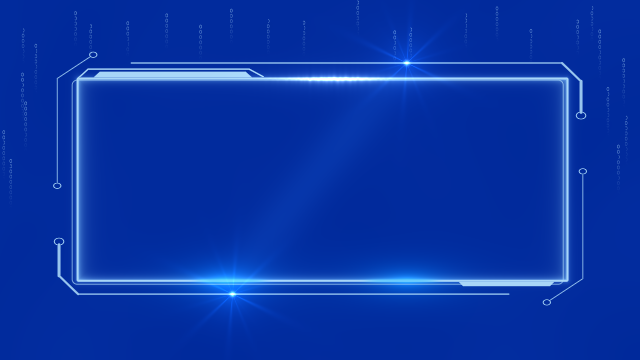
Write a Shadertoy shader that draws this background.

```glsl
// Blue display panel: glowing frame, circuit traces, light flares and falling code marks.

const vec3 PALE = vec3(0.66, 0.84, 0.97);
const vec3 AZURE = vec3(0.10, 0.46, 0.90);

float hash(vec2 p) {
    return fract(sin(dot(p, vec2(127.1, 311.7))) * 4375.85);
}

float gradientNoise(vec2 p) {
    vec2 cell = floor(p), f = fract(p), u = f * f * (3.0 - 2.0 * f);
    vec4 corner;
    for (int i = 0; i < 4; i++) {
        vec2 o = vec2(i % 2, i / 2);
        float a = 6.2832 * hash(cell + o);
        corner[i] = dot(vec2(cos(a), sin(a)), f - o);
    }
    return mix(mix(corner.x, corner.y, u.x), mix(corner.z, corner.w, u.x), u.y);
}

// Coverage of a shape from its signed distance
float cover(float d) {
    return clamp(0.5 - d * iResolution.y / 100.0, 0.0, 1.0);
}

float segment(vec2 p, vec2 a, vec2 b) {
    vec2 pa = p - a, ba = b - a;
    return length(pa - ba * clamp(dot(pa, ba) / dot(ba, ba), 0.0, 1.0));
}

float box(vec2 p, vec2 halfSize, float r) {
    vec2 d = abs(p) - halfSize + r;
    return length(max(d, 0.0)) + min(max(d.x, d.y), 0.0) - r;
}

float trapezoid(vec2 p, vec2 halfSize, float slope) {
    return max(abs(p.y) - halfSize.y, (abs(p.x) - halfSize.x + p.y * slope) * 0.7);
}

float ring(vec2 p, float r) {
    return abs(length(p * vec2(1.0, 1.35)) - r) - 0.15;
}

// Half of the circuit traces; the other half is this one turned around
float traces(vec2 q) {
    float thin = min(segment(q, vec2(-63.9, 33.8), vec2(-73, 27.8)),
                     segment(q, vec2(-73, 27.8), vec2(-73, -1.2))) - 0.12;
    float heavy = segment(q, vec2(-72.5, -18.4), vec2(-72.5, -27)) - 0.42;
    float bevel = segment(q, vec2(-72.5, -27), vec2(-67.2, -32.1)) - 0.3;
    float rail = segment(q, vec2(-67.2, -32.1), vec2(52.4, -32.1)) - 0.19;
    float rings = min(ring(q - vec2(-63, 34.4), 1.0), ring(q - vec2(-73, -2), 1.0));
    rings = min(rings, ring(q - vec2(-72.5, -17.5), 1.3));
    return min(min(thin, heavy), min(min(bevel, rail), rings));
}

// Star with a small core and uneven rays
vec3 flare(vec2 p) {
    float r = length(p);
    float angle = atan(p.y, p.x);
    float rays = pow(abs(sin(angle * 5.0 + 0.7) * sin(angle * 8.0 + 2.0)), 5.0);
    return AZURE * (0.3 * exp(-r / 4.5) + 0.35 * rays * exp(-r / 6.0))
         + PALE * 0.9 * exp(-r * r * 2.0);
}

// One column of small marks, brightest at its head
float codeColumn(vec2 p, vec2 head, float span) {
    float drop = head.y - p.y;
    float row = floor(drop / 1.45);
    vec2 g = vec2(p.x - head.x, mod(drop, 1.45) - 0.72);
    float kind = hash(vec2(row, head.x));
    float mark = abs(length(g * vec2(1.3, 0.9)) - 0.38) - 0.1;
    mark = max(mark, kind * 0.5 - 0.3 - g.x * (kind - 0.5) * 2.0 - abs(g.y) * 0.3);
    return cover(mark) * step(0.0, drop) * max(0.0, 1.0 - drop / span);
}

void mainImage(out vec4 fragColor, in vec2 fragCoord) {
    // Canvas is 100 units high
    vec2 p = fragCoord / iResolution.y * 100.0;
    vec2 q = p - vec2(88.9, 50.4);

    // Backdrop with a faint slanting beam
    vec3 color = vec3(0.005, 0.168, 0.615) + vec3(0.01, 0.015, 0.02) * gradientNoise(p / 40.0);
    float beam = dot(p - vec2(93, 58), normalize(vec2(1.25, -1.0)));
    color += vec3(0.02, 0.045, 0.055) * exp(-beam * beam / 40.0) * exp(-pow(length(q) / 36.0, 4.0));

    // Code columns along the top and down both sides
    float code = 0.0;
    for (int i = 0; i < 27; i++) {
        float k = float(i), a = hash(vec2(k, 3.1)), b = hash(vec2(k, 8.7));
        float side = mod(k, 2.0);
        vec2 head = i < 17 ? vec2(10.0 * k + 4.0 + 7.0 * a, 101.0 - 10.0 * b)
                           : vec2(mix(10.0 * a, 163.0 + 12.0 * a, side), 92.0 - 4.0 * (k - 17.0));
        code += codeColumn(p, head, i < 17 ? 10.0 : 14.0);
    }
    color = mix(color, PALE, 0.5 * min(code, 1.0));

    // Soft light just inside the frame
    vec2 f = p - vec2(89.6, 50.1);
    float frame = box(f, vec2(68.05, 28.1), 0.3);
    vec2 inset = max(vec2(68.05, 28.1) - abs(f), 0.0);
    float inner = 0.42 * exp(-inset.x / 2.0) + 0.3 * exp(-inset.y / 1.0);
    color += vec3(0.5, 0.58, 0.34) * inner * cover(frame);
    color += vec3(0.2, 0.25, 0.2) * exp(-abs(frame) / 0.7);

    // Azure pools along the lower edge
    for (int i = 0; i < 2; i++) {
        vec2 d = p - vec2(62.0 + 51.0 * float(i), 22.0);
        color += vec3(0.02, 0.34, 0.4) * exp(-length(d / vec2(12.0, 4.5)) * 1.4);
    }

    // Frame outlines and tabs
    float outline = abs(box(p - vec2(88.25, 49.4), vec2(68.2, 28.35), 1.4)) - 0.13;
    float lip = segment(p, vec2(21.6, 78.2), vec2(24.5, 80.8));
    lip = min(lip, segment(p, vec2(24.5, 80.8), vec2(69.2, 80.8)));
    lip = min(lip, segment(p, vec2(69.2, 80.8), vec2(73.1, 78.7))) - 0.2;
    float tabs = min(trapezoid(p - vec2(48, 79.25), vec2(21.2, 0.85), 1.1),
                     trapezoid(p - vec2(140.7, 21.2), vec2(12.8, 0.7), -1.0));
    color = mix(color, PALE, 0.75 * cover(outline));
    color = mix(color, PALE, cover(min(min(abs(frame) - 0.28, lip), tabs)));
    color = mix(color, PALE, 0.9 * cover(min(traces(q), traces(-q))));

    // Cyan stretches on the lower edge, ragged white streak on the upper one
    float stretch = exp(-pow(abs(abs(p.x - 87.8) - 23.8) / 9.5, 6.0));
    color = mix(color, vec3(0.3, 0.78, 1.0), 0.7 * stretch * exp(-pow((p.y - 22.0) / 0.5, 2.0)));
    vec2 s = p - vec2(93.0, 78.0 + 0.5 * gradientNoise(vec2(p.x * 0.9, 4.0)));
    color += vec3(0.75, 0.7, 0.5) * exp(-s.x * s.x / 130.0) * exp(-abs(s.y) / 0.5);
    color += vec3(0.1, 0.16, 0.2) * exp(-length(s / vec2(10.0, 2.0)));

    color += flare(p - vec2(113, 82.5)) + flare(p - vec2(64.6, 18.3));
    fragColor = vec4(min(color, 1.0), 1.0);
}
```
